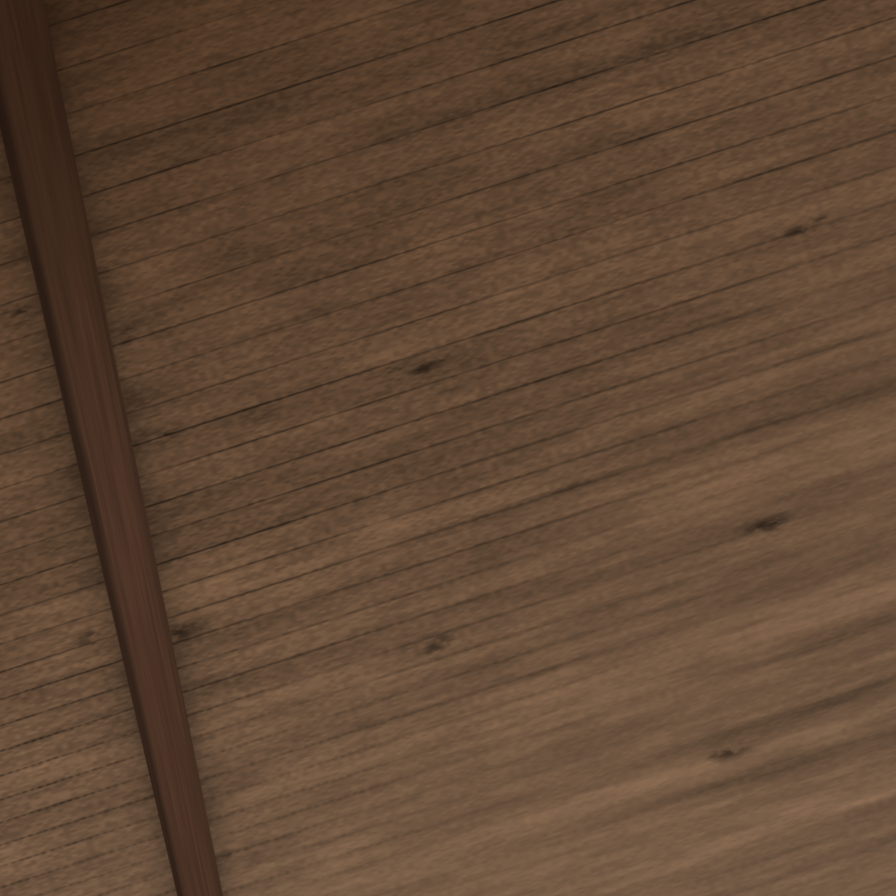
A WebGL 2 fragment shader for this texture:

```glsl
#version 300 es
precision highp float;
// Dim wooden boards running up to the right, crossed by a tapering beam at left.
// Seams come from a perspective-warped repeat; grain is value noise stretched
// along the boards, with knots, soft streaks and a broad light gradient on top.

#define BOARD_SLOPE 0.322
#define BOARD_START 0.0555
#define BOARD_SHRINK 0.033
#define SEAM_PHASE 0.78
#define SEAM_DEPTH 0.33
#define BAND_DEPTH 0.34
#define GRAIN_DEPTH 0.25
#define FIBRE_DEPTH 0.22
#define KNOT_DEPTH 0.46
#define STREAK_DEPTH 0.14
#define EXPOSURE 1.02

uniform vec2 u_resolution;
out vec4 outColor;

const vec3 WOOD_DARK = vec3(0.215, 0.140, 0.085);
const vec3 WOOD_MID = vec3(0.390, 0.292, 0.214);
const vec3 WOOD_LIGHT = vec3(0.490, 0.388, 0.302);
const vec3 BEAM_TOP = vec3(0.212, 0.136, 0.092);
const vec3 BEAM_LOW = vec3(0.290, 0.197, 0.146);

// Knot centres, measured from the top left; z is the radius.
const vec3 KNOTS[11] = vec3[11](
  vec3(0.470, 0.410, 0.027), vec3(0.143, 0.372, 0.027), vec3(0.900, 0.254, 0.028),
  vec3(0.488, 0.720, 0.024), vec3(0.855, 0.587, 0.025), vec3(0.815, 0.840, 0.024),
  vec3(0.202, 0.705, 0.024), vec3(0.020, 0.352, 0.027), vec3(0.110, 0.707, 0.024),
  vec3(0.262, 0.955, 0.023), vec3(0.170, 0.488, 0.022));

// Soft dark streaks: centre, half length, half width.
const vec4 STREAKS[6] = vec4[6](
  vec4(0.66, 0.075, 0.22, 0.013), vec4(0.93, 0.450, 0.16, 0.013),
  vec4(0.64, 0.545, 0.20, 0.010), vec4(0.95, 0.705, 0.20, 0.013),
  vec4(0.78, 0.885, 0.20, 0.010), vec4(0.88, 0.800, 0.17, 0.010));

float hash(vec2 p) {
  vec3 h = fract(vec3(p.xyx) * 0.1031);
  h += dot(h, h.yzx + 33.33);
  return fract((h.x + h.y) * h.z);
}

float noise(vec2 p) {
  vec2 cell = floor(p), f = fract(p);
  f = f * f * (3.0 - 2.0 * f);
  return mix(mix(hash(cell), hash(cell + vec2(1, 0)), f.x),
             mix(hash(cell + vec2(0, 1)), hash(cell + vec2(1, 1)), f.x), f.y);
}

float fbm(vec2 p) {
  float sum = 0.0, amp = 0.5;
  for (int i = 0; i < 4; i++) {
    sum += amp * noise(p);
    p = p * 2.03 + 17.3;
    amp *= 0.5;
  }
  return sum;
}

// Rotates an offset into board axes: x along the boards, y across.
vec2 boardAxes(vec2 d) {
  vec2 along = normalize(vec2(1.0, -BOARD_SLOPE));
  return vec2(dot(d, along), dot(d, vec2(-along.y, along.x)));
}

vec3 boards(vec2 q) {
  vec2 b = boardAxes(q);
  float across = q.y + BOARD_SLOPE * q.x - 0.004;
  float row = -log(1.0 - across * BOARD_SHRINK / BOARD_START) / BOARD_SHRINK - SEAM_PHASE;
  float pitch = BOARD_START - BOARD_SHRINK * across;
  float blur = smoothstep(0.8, 1.6, q.x + q.y);
  float crisp = 1.0 - 0.6 * blur;

  // Broad light: dark upper left, paler towards the lower right.
  float light = 0.28 + 0.50 * q.y + 0.24 * q.x - 0.13 * q.x * q.y;
  light -= 0.28 * exp(-5.0 * length(q));
  vec3 col = light < 0.6 ? mix(WOOD_DARK, WOOD_MID, light / 0.6)
                         : mix(WOOD_MID, WOOD_LIGHT, (light - 0.6) / 0.4);

  // Board tint, wide bands, blotches, grain and fine fibres.
  float shade = EXPOSURE + 0.06 * (hash(vec2(floor(row), 7.0)) - 0.5);
  shade += BAND_DEPTH * (fbm(b * vec2(3.0, 36.0) + 3.0) - 0.47);
  shade += GRAIN_DEPTH * 0.8 * crisp * (fbm(b * vec2(13.0, 34.0) + 40.0) - 0.47);
  shade += GRAIN_DEPTH * (fbm(b * vec2(14.0, 150.0)) - 0.47);
  shade += FIBRE_DEPTH * crisp * (noise(b * vec2(150.0, 380.0)) - 0.5);

  for (int i = 0; i < STREAKS.length(); i++) {
    vec2 d = boardAxes(q - STREAKS[i].xy) / STREAKS[i].zw;
    shade -= STREAK_DEPTH * exp(-dot(d, d));
  }
  for (int i = 0; i < KNOTS.length(); i++) {
    vec2 d = boardAxes(q - KNOTS[i].xy) / (KNOTS[i].z * vec2(1.0, 0.36));
    float ragged = smoothstep(0.25, 0.65, fbm(b * vec2(55.0, 110.0) + float(i)));
    shade -= KNOT_DEPTH * ragged * exp(-dot(d, d));
  }

  // Thin worn seams: beaded at lower left, faint towards the lower right.
  float gap = abs(fract(row + 0.5) - 0.5) * pitch;
  float width = mix(0.0013, 0.0028, blur);
  float worn = 0.45 + 0.8 * noise(vec2(b.x * 9.0, floor(row + 0.5) * 5.0));
  float beaded = smoothstep(0.68, 0.85, q.y) * (1.0 - smoothstep(0.3, 0.6, q.x));
  worn *= 1.0 - 0.5 * beaded * (0.5 + 0.5 * sin(b.x * 700.0));
  shade -= SEAM_DEPTH * worn * mix(1.0, 0.08, blur) * exp(-gap * gap / (width * width));
  return col * shade;
}

void main() {
  vec2 uv = gl_FragCoord.xy / u_resolution;
  vec2 q = vec2(uv.x, 1.0 - uv.y);
  float aa = 1.0 / u_resolution.x;
  float leftEdge = -0.033 + 0.231 * q.y, rightEdge = 0.048 + 0.201 * q.y;
  vec3 col = boards(q);

  // Contact shadow on whichever side of the beam is nearer.
  float outside = max(q.x - rightEdge, leftEdge - q.x);
  col *= 1.0 - 0.24 * exp(-max(outside, 0.0) / 0.020);

  // Beam with lengthwise grain and a darker left side.
  float t = (q.x - leftEdge) / (rightEdge - leftEdge);
  vec3 beam = mix(BEAM_TOP, BEAM_LOW, smoothstep(0.0, 0.6, q.y));
  beam *= 0.86 + 0.30 * fbm(vec2(t * 22.0, q.y * 9.0));
  beam *= mix(0.66, 1.0, smoothstep(0.08, 0.24, t));
  beam *= 1.0 - 0.12 * smoothstep(0.8, 1.0, t);
  float cover = smoothstep(-aa, aa, q.x - leftEdge) * smoothstep(-aa, aa, rightEdge - q.x);
  outColor = vec4(mix(col, beam, cover), 1.0);
}
```
